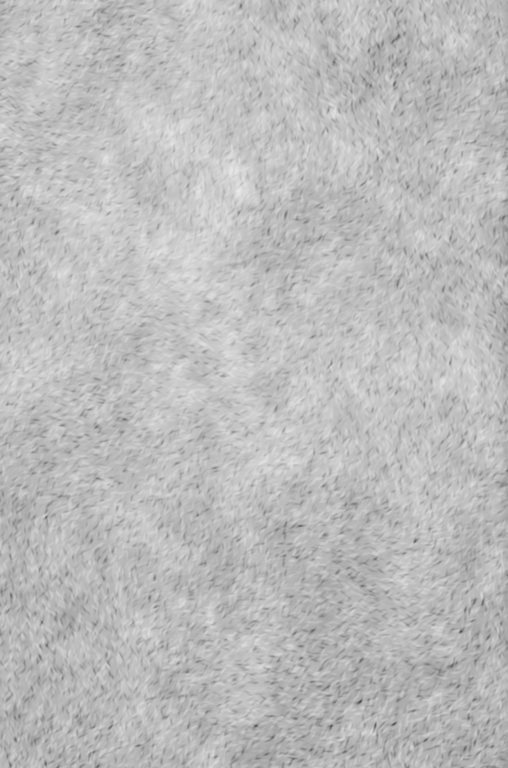
Write a Shadertoy shader that draws this texture.

```glsl
const float BASE_TONE = 0.736;       // mean grey of the pile
const float GLOW_AMOUNT = 0.068;     // broad light area, upper middle
const vec2  GLOW_CENTER = vec2(0.36, 0.68);
const vec2  GLOW_RADIUS = vec2(0.35, 0.42);
const float GLOW_MEAN = 0.48;
const float EDGE_SHADE = 0.05;       // thin shadow on the right border

const float PATCH_CELLS = 8.0;       // cells per canvas height
const float CLUMP_CELLS = 21.0;
const float TUFT_CELLS = 56.0;
const float FIBRE_CELLS = 135.0;

const float PATCH_CONTRAST = 0.019;  // standard deviation of each layer
const float CLUMP_CONTRAST = 0.016;
const float TUFT_CONTRAST = 0.014;
const float FIBRE_CONTRAST = 0.036;
const float FIBRE_SKEW = 0.12;       // deepens the gaps between fibres

const float UPRIGHT = 1.5708;
const float FIBRE_LEAN = 0.95;
const int   STROKES_PER_CELL = 2;

vec4 hash4(vec3 p) {
    vec4 h = fract(p.xyzx * vec4(0.1031, 0.1030, 0.0973, 0.1099));
    h += dot(h, h.wzxy + 33.33);
    return fract((h.xxyz + h.yzzw) * h.zywx);
}

// Cellular noise of soft oriented strokes, with zero mean and unit variance
float strokeNoise(vec2 p, float width, float angle, float spread, float seed) {
    vec2 cell = floor(p);
    float sum = 0.0;
    for (int y = -1; y <= 1; y++)
    for (int x = -1; x <= 1; x++)
    for (int i = 0; i < STROKES_PER_CELL; i++) {
        vec2 id = cell + vec2(x, y);
        vec4 rnd = hash4(vec3(id + 17.0, seed + 7.0 * float(i)));
        vec2 d = p - id - rnd.xy;
        float a = angle + spread * (rnd.z - 0.5);
        vec2 along = vec2(cos(a), sin(a));
        vec2 q = vec2(dot(d, along), dot(d, vec2(-along.y, along.x)) / width);
        float falloff = max(0.0, 1.0 - dot(q, q));
        sum += (2.0 * rnd.w - 1.0) * falloff * falloff;
    }
    return sum / sqrt(float(STROKES_PER_CELL) * 3.14159 * width / 15.0);
}

// Layered sines turn the nap slowly across the canvas
float napAngle(vec2 p) {
    return FIBRE_LEAN
        + 0.45 * sin(7.0 * p.x + 4.0 * p.y + 1.0)
        + 0.35 * sin(13.0 * p.y - 9.0 * p.x)
        + 0.25 * sin(23.0 * p.x + 17.0 * p.y + 2.0);
}

void mainImage(out vec4 fragColor, in vec2 fragCoord) {
    vec2 p = fragCoord / iResolution.y;
    float canvasWidth = iResolution.x / iResolution.y;
    float nap = napAngle(p);

    // Broad light and border shadow
    vec2 g = (p - GLOW_CENTER) / GLOW_RADIUS;
    float glow = exp(-dot(g, g)) - GLOW_MEAN;
    float edge = smoothstep(canvasWidth - 0.012, canvasWidth, p.x);

    // Brushed areas, from large to small
    float areas = strokeNoise(p * PATCH_CELLS, 0.75, UPRIGHT, 1.6, 1.0);
    float clumps = strokeNoise(p * CLUMP_CELLS, 0.6, UPRIGHT, 1.4, 23.0);
    float tufts = strokeNoise(p * TUFT_CELLS, 0.5, nap, 1.6, 41.0);

    // Short fibres, with stronger relief where the pile is dark
    float fibres = strokeNoise(p * FIBRE_CELLS, 0.38, nap, 1.5, 67.0);
    fibres -= FIBRE_SKEW * (fibres * fibres - 1.0);
    float relief = clamp(1.0 - 0.4 * glow - 0.1 * areas, 0.7, 1.3);

    float tone = BASE_TONE
        + GLOW_AMOUNT * glow
        - EDGE_SHADE * edge
        + PATCH_CONTRAST * areas
        + CLUMP_CONTRAST * clumps
        + TUFT_CONTRAST * tufts
        + FIBRE_CONTRAST * relief * fibres;
    fragColor = vec4(vec3(clamp(tone, 0.0, 1.0)), 1.0);
}
```
